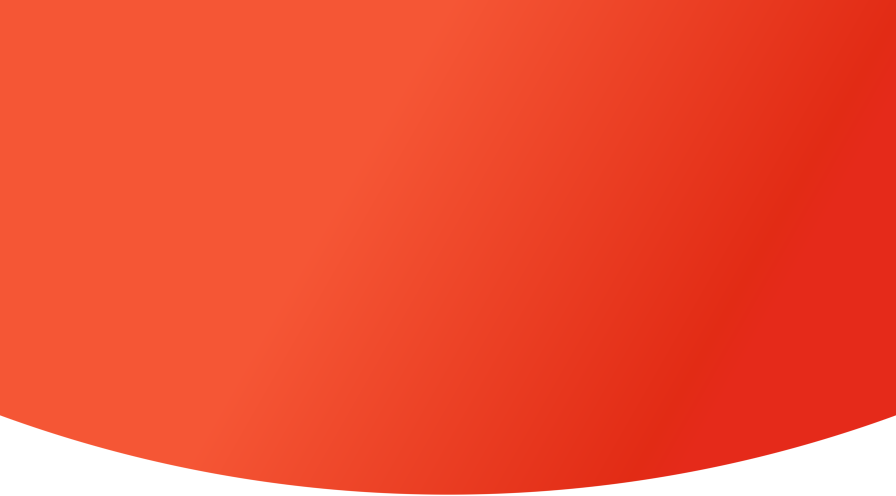
Reproduce this background procedurally as a WebGL 2 fragment shader.

```glsl
#version 300 es
precision highp float;
// A warm red panel with a shallow, bowed lower edge on white.
// One large disc cuts the panel; a slanted three-stop gradient fills it.
uniform vec2 u_resolution;
out vec4 outColor;

// Orange on the left, through deep red, to a cooler red on the right.
vec3 panelColor(vec2 p, float height) {
    float slant = p.x + 0.57 * (height - p.y);
    vec3 orange = vec3(0.961, 0.337, 0.208);
    vec3 deepRed = vec3(0.886, 0.169, 0.082);
    vec3 coolRed = vec3(0.898, 0.163, 0.102);
    vec3 color = mix(orange, deepRed, clamp((slant - 0.505) / 0.505, 0.0, 1.0));
    return mix(color, coolRed, smoothstep(1.0, 1.07, slant));
}

// Signed distance to a disc, negative inside.
float discDistance(vec2 p, vec2 center, float radius) {
    return length(p - center) - radius;
}

void main() {
    // Canvas width is one unit; the origin is at the lower left.
    vec2 p = gl_FragCoord.xy / u_resolution.x;
    float height = u_resolution.y / u_resolution.x;
    float pixel = 1.0 / u_resolution.x;

    // The disc dips to the bottom of the canvas at its middle.
    float radius = 1.456;
    float edge = discDistance(p, vec2(0.5, radius + 0.0015), radius);
    float outside = smoothstep(-0.7 * pixel, 0.7 * pixel, edge);

    outColor = vec4(mix(panelColor(p, height), vec3(1.0), outside), 1.0);
}
```
